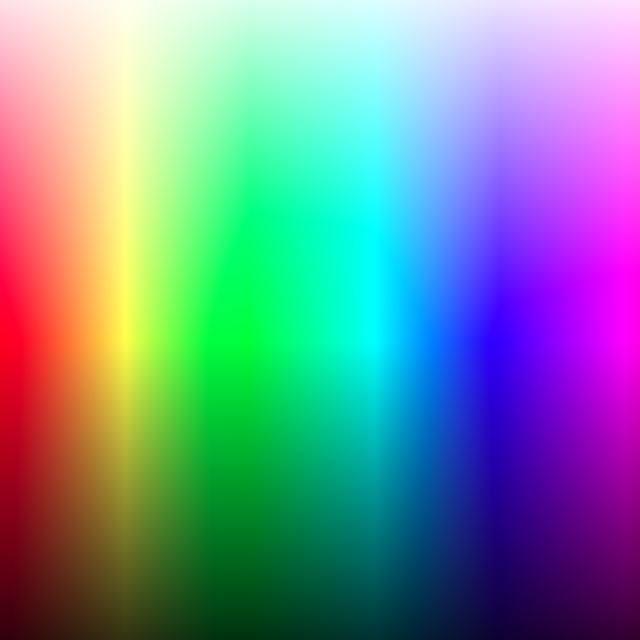
This background is drawn by a WebGL 2 fragment shader. Its source:

```glsl
#version 300 es
precision highp float;
// A full hue sweep from left to right, fading to white above a bright
// horizon and to near black below it. Hues are interpolated with negative
// channels allowed, so the final clamp carves the curved saturated zones.
uniform vec2 u_resolution;
out vec4 fragColor;

// Piecewise linear hue wheel; values below zero lie outside the gamut.
vec3 wideHue(float x) {
    vec3 wheel[7] = vec3[7](
        vec3( 1.00, -0.20, 0.12),  // red
        vec3( 1.00,  1.00, 0.29),  // yellow
        vec3(-0.51,  1.00, 0.23),  // green
        vec3(-0.42,  1.00, 1.00),  // cyan
        vec3( 0.20, -0.10, 1.00),  // blue
        vec3( 1.00, -0.23, 1.00),  // magenta
        vec3( 1.00, -0.20, 0.12)); // red again
    float position = clamp(x * 5.12, 0.0, 5.999);
    int sector = int(position);
    float blend = position - float(sector);
    vec3 hue = mix(wheel[sector], wheel[sector + 1], blend);

    // Red returns along an arch between cyan and blue.
    if (sector == 3) hue.r += 0.14 * sin(3.14159 * blend);
    return hue;
}

void main() {
    vec2 uv = gl_FragCoord.xy / u_resolution;
    float horizon = 0.466;
    float tint = max(uv.y - horizon, 0.0) / (1.0 - horizon);
    float shade = max(horizon - uv.y, 0.0) / horizon;

    // White above the horizon, darkness with a slight grey lift below.
    vec3 color = wideHue(uv.x);
    color = mix(color, vec3(1.0), 0.9 * tint);
    color = mix(color, vec3(0.7), 0.12 * shade) * (1.0 - 0.8 * shade);
    fragColor = vec4(clamp(color, 0.0, 1.0), 1.0);
}
```
